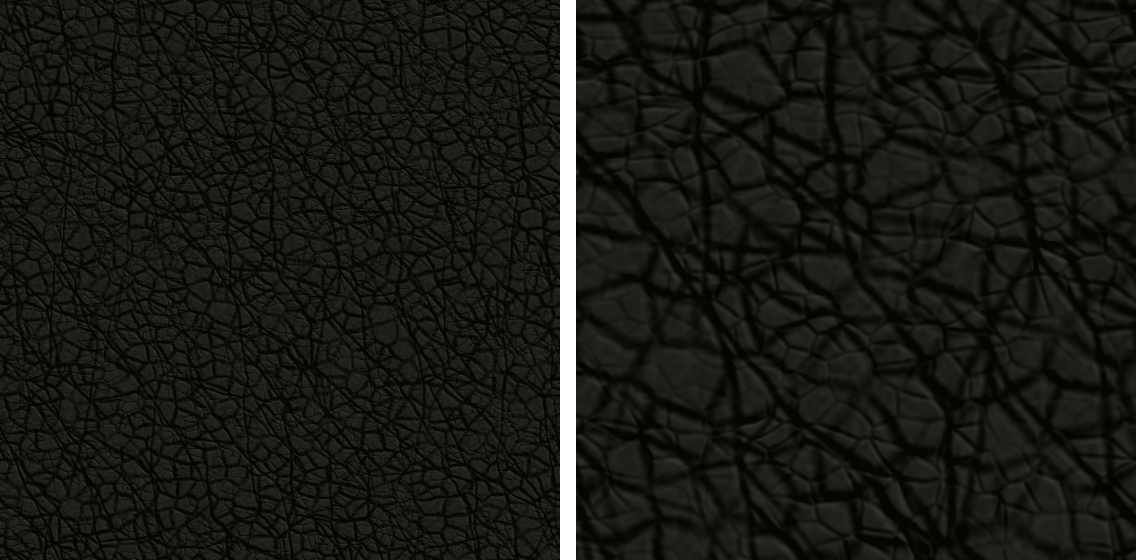
Left, the full canvas; right, a detail of the centre.
Reproduce this texture procedurally as a WebGL 1 fragment shader.

```glsl
precision highp float;
// Black grained leather: pebbled cells, fine wrinkles and long slanting creases under raking light.
uniform vec2 u_resolution;

const vec2 PEBBLE_SCALE = vec2(29.0, 35.0);   // cells across the canvas
const vec2 WRINKLE_SCALE = vec2(50.0, 64.0);
const vec2 DIAGONAL_SCALE = vec2(4.0, 14.0);  // along, across the crease
const vec2 STEEP_SCALE = vec2(4.5, 12.0);
const float DIAGONAL_ANGLE = -0.85;
const float STEEP_ANGLE = -1.42;
const float PEBBLE_WIDTH = 0.0062;            // groove half widths on the canvas
const float WRINKLE_WIDTH = 0.0026;
const float CREASE_WIDTH = 0.0046;
const float CREASE_FLOOR = 0.42;
const vec2 LIGHT_DIR = vec2(0.6, 0.8);
const float LIGHT_STEP = 0.0024;
const float RELIEF = 0.12;
const float LIT = 0.122;
const float SHADOW = 0.022;
const float GRAIN = 0.036;
const vec3 WARM_TINT = vec3(0.0, 0.003, 0.019);

vec2 hash2(vec2 p) {
  vec3 q = fract(vec3(p.xyx) * vec3(0.1031, 0.1030, 0.0973));
  q += dot(q, q.yzx + 33.33);
  return fract((q.xx + q.yz) * q.zy);
}

vec2 noise2(vec2 p) {
  vec2 cell = floor(p);
  vec2 f = fract(p);
  f = f * f * (3.0 - 2.0 * f);
  vec2 low = mix(hash2(cell), hash2(cell + vec2(1.0, 0.0)), f.x);
  vec2 high = mix(hash2(cell + vec2(0.0, 1.0)), hash2(cell + 1.0), f.x);
  return mix(low, high, f.y);
}

// Distance to the nearest cell border, in canvas units despite the stretch.
float borderDistance(vec2 p, vec2 scale) {
  vec2 q = p * scale + 30.0;
  vec2 cell = floor(q);
  vec2 f = fract(q);
  vec2 nearest = vec2(8.0);
  for (int j = -1; j <= 1; j++) {
    for (int i = -1; i <= 1; i++) {
      vec2 offset = vec2(float(i), float(j));
      vec2 r = offset + hash2(cell + offset) - f;
      if (dot(r, r) < dot(nearest, nearest)) nearest = r;
    }
  }
  float border = 1.0;
  for (int j = -1; j <= 1; j++) {
    for (int i = -1; i <= 1; i++) {
      vec2 offset = vec2(float(i), float(j));
      vec2 r = offset + hash2(cell + offset) - f;
      vec2 between = r - nearest;
      if (dot(between, between) > 0.0001) {
        float d = 0.5 * dot(r + nearest, between) / length(between * scale);
        border = min(border, d);
      }
    }
  }
  return border;
}

float groove(vec2 p, vec2 scale, float width) {
  return smoothstep(0.0, width, borderDistance(p, scale));
}

// Stretched cells whose long borders run along the given angle.
float longCrease(vec2 p, float angle, vec2 scale) {
  vec2 along = vec2(cos(angle), sin(angle));
  vec2 across = vec2(-along.y, along.x);
  return groove(vec2(dot(p, along), dot(p, across)), scale, CREASE_WIDTH);
}

float leatherHeight(vec2 p) {
  vec2 warped = p + 0.030 * (noise2(p * 3.5 + 3.0) - 0.5)
                  + 0.012 * (noise2(p * 16.0 + 9.0) - 0.5)
                  + 0.005 * (noise2(p * 50.0 + 5.0) - 0.5);
  vec2 fade = smoothstep(0.2, 0.75, noise2(p * 32.0 + 40.0));
  vec2 creaseFade = smoothstep(0.15, 0.65, noise2(p * 9.0 + 70.0));

  float pebble = mix(1.0, groove(warped, PEBBLE_SCALE, PEBBLE_WIDTH), mix(0.6, 1.0, fade.x));
  float wrinkle = mix(1.0, groove(warped + 0.37, WRINKLE_SCALE, WRINKLE_WIDTH),
                      mix(0.25, 1.0, fade.y));
  float diagonal = longCrease(warped, DIAGONAL_ANGLE, DIAGONAL_SCALE);
  float steep = longCrease(warped + 2.7, STEEP_ANGLE, STEEP_SCALE);

  float body = mix(wrinkle, pebble, 0.66);
  vec2 creases = mix(vec2(1.0), vec2(diagonal, steep), mix(vec2(0.4), vec2(1.0), creaseFade));
  creases = mix(vec2(CREASE_FLOOR), vec2(1.0), creases);
  return body * creases.x * creases.y;
}

void main() {
  vec2 p = gl_FragCoord.xy / min(u_resolution.x, u_resolution.y);

  // Faces that fall away toward the light brighten, the others darken.
  float height = leatherHeight(p);
  float slope = height - leatherHeight(p + LIGHT_DIR * LIGHT_STEP);

  // Fine pores over the hide.
  float grain = noise2(p * 250.0).x + 0.5 * noise2(p * 130.0).y - 0.75;

  float value = LIT * height + RELIEF * slope + GRAIN * grain;
  value = max(value, SHADOW);
  gl_FragColor = vec4(max(value - WARM_TINT, 0.0), 1.0);
}
```
